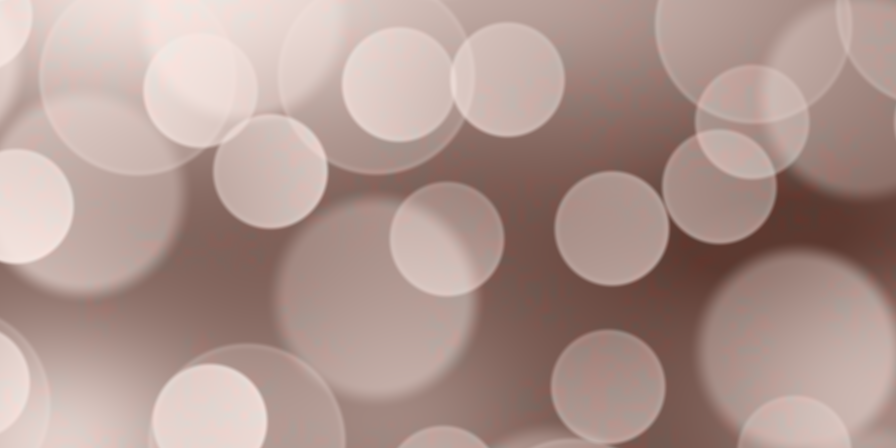
Reproduce this background procedurally as a WebGL 2 fragment shader.

```glsl
#version 300 es
precision highp float;
// Soft rose-brown bokeh: pale translucent discs over a blurred backdrop.

uniform vec2 u_resolution;
out vec4 fragColor;

vec2 hash2(vec2 p) {
    vec3 q = fract(p.xyx * vec3(0.1031, 0.1030, 0.0973));
    q += dot(q, q.yzx + 33.33);
    return fract((q.xx + q.yz) * q.zy);
}

float valueNoise(vec2 p) {
    vec2 cell = floor(p), f = fract(p);
    f = f * f * (3.0 - 2.0 * f);
    float low = mix(hash2(cell).x, hash2(cell + vec2(1, 0)).x, f.x);
    float high = mix(hash2(cell + vec2(0, 1)).x, hash2(cell + vec2(1, 1)).x, f.x);
    return mix(low, high, f.y);
}

// Soft round spot of the given centre and size.
float glow(vec2 p, vec2 centre, vec2 size) {
    vec2 q = (p - centre) / size;
    return exp(-dot(q, q));
}

// Share of darkness left after one layer of scattered discs.
float discLayer(vec2 p, float spacing, float radius, float blur,
                float opacity, float rimLight, float seed) {
    float darkness = 1.0;
    vec2 home = floor(p / spacing);
    for (int y = -1; y <= 1; y++) {
        for (int x = -1; x <= 1; x++) {
            vec2 cell = home + vec2(x, y);
            vec2 jitter = hash2(cell + seed);
            vec2 look = hash2(cell + seed + 57.0);
            vec2 toPoint = p - (cell + 0.12 + 0.76 * jitter) * spacing;
            float edge = length(toPoint) - radius;
            float disc = 1.0 - smoothstep(-blur, blur, edge);

            // Each disc brightens towards its lower side and along its rim.
            float angle = 3.1416 * (1.0 + look.x);
            float shade = dot(toPoint, vec2(cos(angle), sin(angle))) / radius;
            float rimOffset = (edge + 0.007) / 0.006;
            float rim = rimLight * exp(-rimOffset * rimOffset);
            float alpha = opacity * (0.8 + 0.4 * look.y + 0.25 * shade) + rim;
            darkness *= 1.0 - disc * clamp(alpha, 0.0, 0.9);
        }
    }
    return darkness;
}

void main() {
    vec2 p = gl_FragCoord.xy / u_resolution.y;
    vec2 uv = gl_FragCoord.xy / u_resolution;

    // Backdrop: light from the upper and lower left, shadow at the right.
    float light = 0.15 + 0.08 * (valueNoise(p * 3.0 + 4.0) - 0.5);
    light += 0.68 * glow(uv, vec2(0.10, 1.05), vec2(0.36, 0.38));
    light += 0.36 * glow(uv, vec2(0.60, 1.04), vec2(0.38, 0.30));
    light += 0.72 * glow(uv, vec2(0.06, 0.00), vec2(0.18, 0.28));
    light += 0.28 * glow(uv, vec2(0.42, 0.08), vec2(0.17, 0.32));
    light += 0.34 * glow(uv, vec2(0.96, 0.08), vec2(0.15, 0.24));
    light -= 0.20 * glow(uv, vec2(0.88, 0.47), vec2(0.20, 0.17));

    // Blurred large discs, crisp large discs, then crisp small ones.
    float leftness = 1.0 - smoothstep(0.0, 0.95, uv.x);
    float darkness = 1.0 - clamp(light, 0.0, 1.0);
    darkness *= discLayer(p, 0.70, 0.222, 0.026, 0.34 + 0.16 * leftness, 0.0, 11.0);
    darkness *= discLayer(p + 0.31, 0.74, 0.221, 0.006, 0.22, 0.07, 23.0);
    darkness *= discLayer(p + 0.13, 0.40, 0.128, 0.006, 0.34 + 0.28 * leftness, 0.045, 41.0);

    vec3 umber = vec3(0.36, 0.225, 0.19);
    vec3 palePink = vec3(0.975, 0.915, 0.895);
    vec3 color = mix(palePink, umber, darkness);

    // Faint warm and cool mottling in patches.
    float patchiness = smoothstep(0.25, 0.75, valueNoise(p * 9.0 + 20.0));
    float mottle = (valueNoise(p * 55.0) - 0.5) * patchiness;
    color += mottle * vec3(0.065, -0.025, -0.025);
    fragColor = vec4(clamp(color, 0.0, 1.0), 1.0);
}
```
